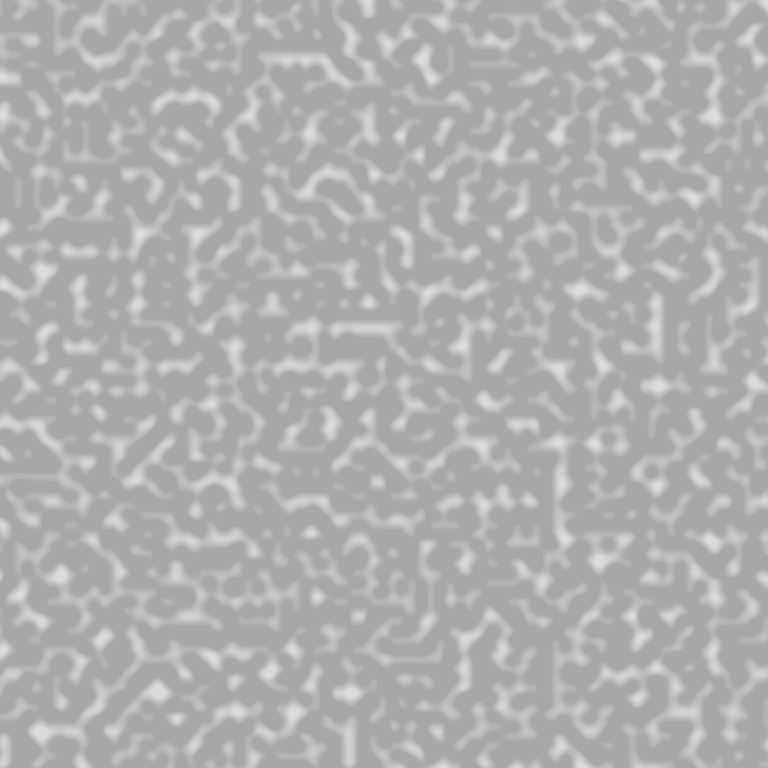
Reproduce this texture procedurally as a WebGL 1 fragment shader.

```glsl
#ifdef GL_FRAGMENT_PRECISION_HIGH
precision highp float;
#else
precision mediump float;
#endif

uniform vec2 u_resolution;

const float CELLS = 40.0;
const vec3 BASE_GREY = vec3(0.656);
const vec3 RIDGE_GREY = vec3(0.986);

// Three random values per lattice point
vec3 hash3(vec2 cell) {
  vec3 p = fract(cell.xyx * vec3(0.1031, 0.1030, 0.0973));
  p += dot(p, p.yxz + 33.33);
  return fract((p.xxy + p.yzz) * p.zyx);
}

// Diagonal or axis-aligned slope, a little more often vertical
vec2 latticeGradient(vec2 cell) {
  vec3 random = hash3(cell);
  vec2 diagonal = mix(vec2(-1.0), vec2(1.0), step(0.5, random.xy));
  vec2 axes = vec2(step(0.38, random.z), step(random.z, 0.71));
  return diagonal * axes;
}

float cornerSlope(vec2 cell, vec2 local, vec2 corner) {
  return dot(latticeGradient(cell + corner), local - corner);
}

vec2 fade(vec2 t) {
  return t * t * t * (t * (t * 6.0 - 15.0) + 10.0);
}

float gradientNoise(vec2 p) {
  vec2 cell = floor(p);
  vec2 local = fract(p);
  vec2 blend = fade(local);
  float lower = mix(cornerSlope(cell, local, vec2(0.0, 0.0)),
                    cornerSlope(cell, local, vec2(1.0, 0.0)), blend.x);
  float upper = mix(cornerSlope(cell, local, vec2(0.0, 1.0)),
                    cornerSlope(cell, local, vec2(1.0, 1.0)), blend.x);
  return mix(lower, upper, blend.y);
}

// Keep the hills and flatten the valleys
vec3 ridgeColor(float height) {
  return mix(BASE_GREY, RIDGE_GREY, clamp(height, 0.0, 0.62));
}

void main() {
  vec2 uv = gl_FragCoord.xy / min(u_resolution.x, u_resolution.y);
  float height = gradientNoise(uv * CELLS + vec2(17.3, 41.6));
  gl_FragColor = vec4(ridgeColor(height), 1.0);
}
```
